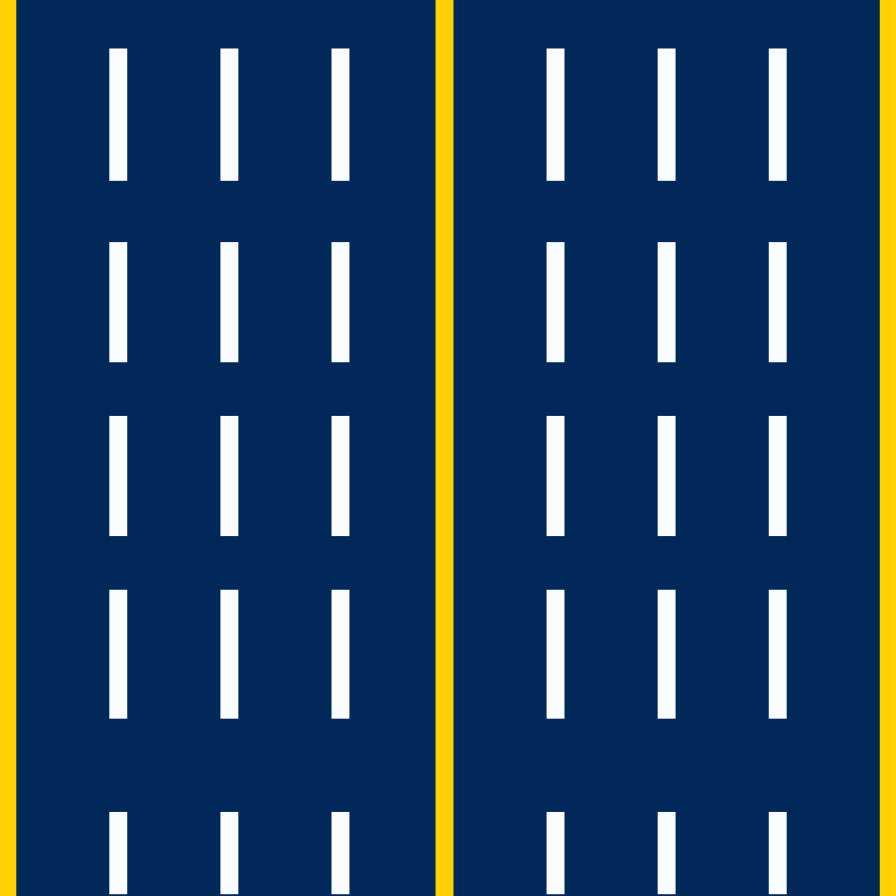
This pattern is drawn by a WebGL 1 fragment shader. Its source:

```glsl
precision highp float;

uniform vec2 u_resolution;

const vec3 NAVY = vec3(0.0, 0.16, 0.35);
const vec3 WHITE = vec3(0.98, 0.99, 1.0);
const vec3 YELLOW = vec3(1.0, 0.82, 0.0);

const float HALF_WIDTH = 0.01;
const vec3 SOLID_X = vec3(0.0082, 0.4961, 0.9919);

const int ROADS = 2;
const int LANE_LINES = 3;
const int ROWS = 5;
const float FIRST_DASH_X = 0.132;
const float ROAD_PITCH = 0.488;
const float LANE_PITCH = 0.124;
const float ROW_PITCH = 0.194;

// Dash spans hold (bottom, top); shifts vary the uneven rows
const vec2 FIRST_SPAN = vec2(0.7897, 0.9238);
const vec2 TOP_ROW_SHIFT = vec2(0.0085, 0.0221);
const vec2 FOURTH_ROW_SHIFT = vec2(-0.0098, 0.0);
const vec2 LAST_ROW_SHIFT = vec2(-0.0117, -0.054);

// Antialiased coverage of the interval from lo to hi
float band(float x, float lo, float hi, float pixel) {
  float inside = min(x - lo, hi - x);
  return clamp(inside / pixel + 0.5, 0.0, 1.0);
}

float stripe(float x, float center, float pixel) {
  return band(x, center - HALF_WIDTH, center + HALF_WIDTH, pixel);
}

vec2 rowSpan(int row) {
  vec2 span = FIRST_SPAN - float(row) * ROW_PITCH;
  if (row == 0) span += TOP_ROW_SHIFT;
  if (row == 3) span += FOURTH_ROW_SHIFT;
  if (row == 4) span += LAST_ROW_SHIFT;
  return span;
}

float laneColumns(float x, float pixel) {
  float cover = 0.0;
  for (int road = 0; road < ROADS; road++) {
    for (int lane = 0; lane < LANE_LINES; lane++) {
      float center = FIRST_DASH_X + float(road) * ROAD_PITCH + float(lane) * LANE_PITCH;
      cover = max(cover, stripe(x, center, pixel));
    }
  }
  return cover;
}

float dashRows(float y, float pixel) {
  float cover = 0.0;
  for (int row = 0; row < ROWS; row++) {
    vec2 span = rowSpan(row);
    cover = max(cover, band(y, span.x, span.y, pixel));
  }
  return cover;
}

float solidLines(float x, float pixel) {
  float cover = 0.0;
  for (int i = 0; i < 3; i++) {
    cover = max(cover, stripe(x, SOLID_X[i], pixel));
  }
  return cover;
}

void main() {
  vec2 uv = gl_FragCoord.xy / u_resolution;
  vec2 pixel = 1.0 / u_resolution;

  // Dashed lane markings, then solid dividers
  float dashes = laneColumns(uv.x, pixel.x) * dashRows(uv.y, pixel.y);
  vec3 color = mix(NAVY, WHITE, dashes);
  color = mix(color, YELLOW, solidLines(uv.x, pixel.x));

  gl_FragColor = vec4(color, 1.0);
}
```
